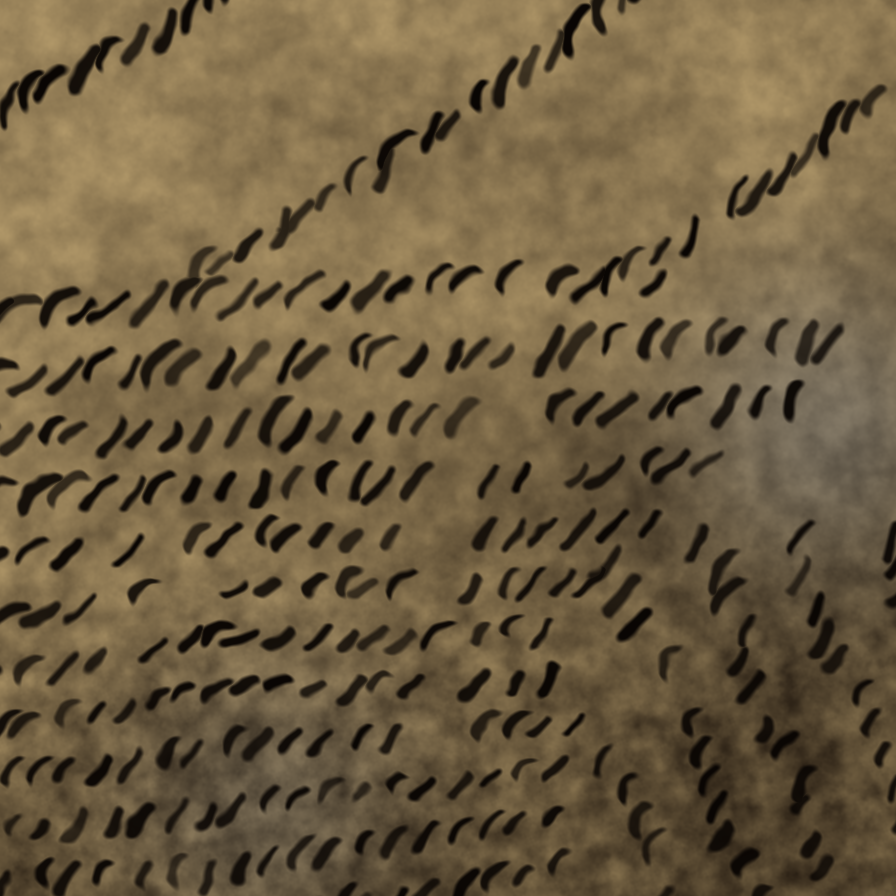
This pattern is drawn by a Shadertoy shader. Its source:

```glsl
// Rows of short slanted ink strokes drifting across mottled tan parchment.
#define STROKE_LENGTH 0.040
#define STROKE_WIDTH 0.0118
#define EDGE_SOFTNESS 0.0032
#define ROW_GAP 0.066
#define STROKE_PITCH 0.036
#define MOTTLE 0.42
#define INK vec3(0.035, 0.02, 0.01)
#define UMBER vec3(0.07, 0.04, 0.02)
#define STRAW vec3(0.71, 0.61, 0.42)

// Sineless hashes
float hash(vec2 p) {
    vec3 q = fract(vec3(p.xyx) * 0.1031);
    q += dot(q, q.yzx + 33.33);
    return fract((q.x + q.y) * q.z);
}
vec2 hash2(vec2 p) { return vec2(hash(p), hash(p + 47.3)); }

float noise(vec2 p) {
    vec2 i = floor(p), f = fract(p);
    f = f * f * (3.0 - 2.0 * f);
    return mix(mix(hash(i), hash(i + vec2(1, 0)), f.x),
               mix(hash(i + vec2(0, 1)), hash(i + vec2(1, 1)), f.x), f.y);
}

float fbm(vec2 p) {
    float sum = 0.0, amp = 0.5;
    for (int i = 0; i < 4; i++) {
        sum += amp * noise(p);
        p = mat2(1.6, 1.2, -1.2, 1.6) * p + 17.0;
        amp *= 0.5;
    }
    return sum / 0.9375;
}

float blob(vec2 p, vec2 centre, float radius) {
    vec2 d = (p - centre) / radius;
    return exp(-dot(d, d));
}

mat2 turn(float a) { return mat2(cos(a), sin(a), -sin(a), cos(a)); }

// Chance of a stroke at a place: 0 = level rows, 1 = upper diagonals, 2 = lower right trails
float density(vec2 p, int layer) {
    if (layer == 1) return 0.92 * smoothstep(0.67, 0.72, p.y);
    if (layer == 2) return 0.8 * step(0.67, p.x) * smoothstep(0.46, 0.36, p.y);
    float rightEnd = mix(0.66, 0.98, smoothstep(0.3, 0.68, p.y));
    float inside = smoothstep(rightEnd + 0.02, rightEnd - 0.04, p.x) * smoothstep(0.71, 0.67, p.y);
    return inside * mix(0.55, 1.15, smoothstep(0.25, 0.55, noise(p * 6.0 + 3.0)));
}

// One bent, tapered stroke; d is the offset from its centre
float stroke(vec2 d, float tilt, float len, float width, float bend) {
    d = d * turn(tilt);
    float along = d.x / len;
    d.y += bend * len * along * along;
    float radius = 0.5 * width * (1.0 - 0.2 * along);
    d.x -= clamp(d.x, -0.5 * len, 0.5 * len);
    return smoothstep(EDGE_SOFTNESS, -EDGE_SOFTNESS, length(d) - radius);
}

// Ink coverage of strokes placed along rows that run at the given angle
float strokeRows(vec2 p, float angle, vec2 cell, int layer) {
    mat2 toWorld = turn(angle);
    vec2 q = p * toWorld;
    q.y += 0.035 * (noise(p * 4.0 + float(layer) * 9.0) - 0.5);
    if (layer == 0) q.y -= 0.13 * p.x * smoothstep(0.45, 0.0, p.y);
    float row = floor(q.y / cell.y + 0.5), ink = 0.0;
    for (int j = -1; j <= 1; j++) {
        float r = row + float(j);
        float shift = hash(vec2(r, 5.0 + float(layer)));
        float column = floor(q.x / cell.x - shift + 0.5);
        for (int i = -2; i <= 2; i++) {
            vec2 id = vec2(column + float(i), r) + 80.0 * float(layer + 1);
            vec2 rnd = hash2(id), look = hash2(id + 23.7);
            vec2 centre = vec2(column + float(i) + shift, r) * cell;
            centre += (rnd - 0.5) * vec2(0.5 * cell.x, 0.022);
            vec2 place = toWorld * centre;
            if (hash(id + 61.0) > density(place, layer)) continue;
            float size = mix(0.72, 1.0, smoothstep(0.1, 0.5, place.y)) * mix(0.6, 1.25, look.x);
            float tilt = mix(0.5, 1.25, noise(place * 4.0 + 8.0)) + 0.45 * (rnd.x - 0.5);
            if (layer > 0) tilt = 1.05 + 0.5 * (rnd.x - 0.5);
            float width = STROKE_WIDTH * mix(0.65, 1.2, look.y);
            float cover = stroke(toWorld * (q - centre), tilt, STROKE_LENGTH * size, width, rnd.y - 0.3);
            ink = max(ink, cover * mix(0.55, 1.0, sqrt(hash(id + 12.0))));
        }
    }
    return ink;
}

// Parchment lit from the upper left, with stains and fine mottling
vec3 parchment(vec2 p) {
    float light = mix(0.43, 0.77, smoothstep(0.0, 0.9, 0.9 * p.y + 0.25 * (1.0 - p.x)));
    light -= 0.17 * blob(p, vec2(0.68, 0.45), 0.12) + 0.12 * blob(p, vec2(0.86, 0.22), 0.16);
    light += 0.07 * blob(p, vec2(0.06, 0.8), 0.2);
    light += 0.3 * (fbm(p * 6.0) - 0.5);
    float rough = MOTTLE * mix(1.35, 0.8, smoothstep(0.15, 0.55, p.y));
    light += rough * (fbm(p * 42.0 + 5.0) - 0.5);
    vec3 colour = mix(UMBER, STRAW, light);
    float grey = 0.5 * blob(p, vec2(0.93, 0.52), 0.17) + 0.3 * blob(p, vec2(0.3, 0.1), 0.15);
    return mix(colour, vec3(dot(colour, vec3(0.33, 0.55, 0.12))), grey);
}

void mainImage(out vec4 fragColor, in vec2 fragCoord) {
    vec2 p = fragCoord / iResolution.y;
    vec2 wobble = vec2(noise(p * 70.0), noise(p * 70.0 + 31.0)) - 0.5;
    vec2 s = p + 0.005 * wobble;
    float ink = strokeRows(s, 0.04, vec2(STROKE_PITCH, ROW_GAP), 0);
    ink = max(ink, strokeRows(s, 0.55, vec2(0.033, 0.245), 1));
    ink = max(ink, strokeRows(s, -1.2, vec2(0.036, 0.0975), 2));
    fragColor = vec4(mix(parchment(p), INK, ink), 1.0);
}
```
